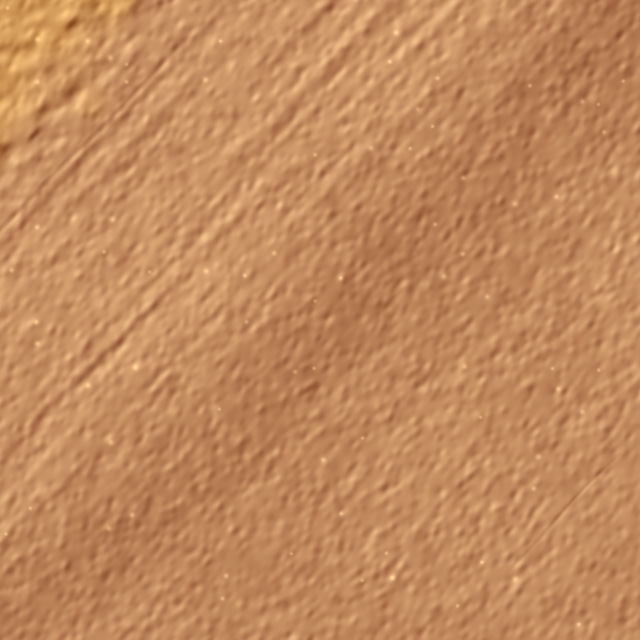
Write a WebGL 1 fragment shader that draws this texture.

```glsl
precision highp float;
// Wind-swept sand: diagonal streaks over fine slanted grain, a dark hollow
// through the middle and a rough ochre corner. Relief comes from differences
// of cellular noise (soft random blobs), lit from the upper left.

uniform vec2 u_resolution;

#define SAND vec3(0.752, 0.532, 0.363)
#define TONE_TINT vec3(1.0, 1.1, 0.9)
#define OCHRE_SHIFT vec3(0.035, 0.03, -0.045)
#define STREAK_ANGLE 0.795
#define GRAIN_ANGLE 0.93
#define GRAIN_SCALE vec2(62.0, 88.0)
#define STREAK_SCALE vec2(2.6, 62.0)
#define GRAIN_GAIN 0.105
#define STREAK_GAIN 0.085
#define CORNER_GAIN 0.13
#define SPECK_SCALE 27.0
#define SPECK_SHARE 0.09

vec3 hash3(vec2 cell) {
  vec3 q = vec3(dot(cell, vec2(127.1, 311.7)),
                dot(cell, vec2(269.5, 183.3)),
                dot(cell, vec2(419.2, 371.9)));
  return fract(sin(q) * 43758.55);
}

// x runs along the given angle, y runs across it to the upper left
vec2 alongAcross(vec2 p, float angle) {
  float c = cos(angle), s = sin(angle);
  return vec2(c * p.x + s * p.y, c * p.y - s * p.x);
}

// Cellular noise: one soft blob of random height per cell
float blobs(vec2 p) {
  vec2 cell = floor(p);
  float height = 0.0;
  for (int j = -1; j <= 1; j++) {
    for (int i = -1; i <= 1; i++) {
      vec2 id = cell + vec2(float(i), float(j));
      vec3 h = hash3(id);
      vec2 d = p - id - h.xy;
      height += (2.0 * h.z - 1.0) * exp(-4.0 * dot(d, d));
    }
  }
  return height;
}

// Light and shade on the blobs, lit from the across direction
float relief(vec2 p) {
  return blobs(p) - blobs(p - vec2(0.0, -0.5));
}

// Soft bell of a given centre and width
float bell(float x, float centre, float width) {
  float d = (x - centre) / width;
  return exp(-d * d);
}

// A single groove: a dark line with a bright lip below it
float groove(float across, float centre, float width) {
  return bell(across, centre - width, width) - 1.3 * bell(across, centre + width, width);
}

// Sparse bright grains, one candidate per cell
float specks(vec2 p) {
  vec2 cell = floor(p);
  vec3 h = hash3(cell + 57.0);
  vec2 d = fract(p) - mix(vec2(0.25), vec2(0.75), h.xy);
  float size = mix(0.07, 0.13, h.x);
  return step(1.0 - SPECK_SHARE, h.z) * exp(-dot(d, d) / (size * size));
}

void main() {
  vec2 uv = gl_FragCoord.xy / u_resolution.y;
  vec2 flow = alongAcross(uv, STREAK_ANGLE);
  vec2 grainPos = alongAcross(uv, GRAIN_ANGLE);
  float wobble = 0.004 * blobs(uv * 7.0 + 3.0);
  float across = flow.y + wobble;

  // Zones from the upper left corner down to the lower right
  float corner = smoothstep(0.43, 0.53, across + 0.03 * blobs(uv * 9.0));
  float ochre = smoothstep(0.50, 0.60, across + 0.05 * blobs(uv * 12.0 + 5.0));
  float streaked = smoothstep(0.0, 0.10, across) * (1.0 - 0.8 * corner);
  float faint = 0.22 * (1.0 - streaked) * (1.0 - corner);

  // Broad light and dark
  float tone = 0.028 * smoothstep(0.0, 0.14, across);
  tone -= 0.043 * bell(across, -0.03, 0.095);
  tone -= 0.022 * bell(across, 0.40, 0.05);
  tone -= 0.025 * smoothstep(0.35, 0.0, distance(uv, vec2(1.0)));
  tone += 0.028 * blobs(uv * 3.5 + 11.0);
  tone += 0.018 * blobs(flow * vec2(3.0, 14.0) + 23.0);

  // Streaks, fine and wide
  vec2 streakPos = vec2(flow.x, across) * STREAK_SCALE;
  float streaks = relief(streakPos) + 0.6 * relief(streakPos * vec2(0.7, 0.5) + 31.0);
  tone += STREAK_GAIN * streaks * (streaked + faint);
  tone += 0.055 * groove(across, 0.448, 0.0035) * smoothstep(0.95, 0.75, flow.x);
  tone += 0.045 * groove(across, -0.49, 0.0025) * bell(flow.x, 0.77, 0.11);

  // Grain, with coarser lumps and dark gaps in the corner
  float grain = relief(grainPos * GRAIN_SCALE)
              + 0.35 * blobs(grainPos * GRAIN_SCALE * 0.6 + 41.0);
  tone += GRAIN_GAIN * grain;
  float lumps = relief(flow * vec2(32.0, 46.0) + 71.0);
  tone += corner * CORNER_GAIN * (lumps - 0.8 * max(-lumps - 0.35, 0.0));
  tone += 0.17 * specks(uv * SPECK_SCALE);

  vec3 colour = SAND + tone * TONE_TINT + ochre * OCHRE_SHIFT;
  gl_FragColor = vec4(clamp(colour, 0.0, 1.0), 1.0);
}
```
